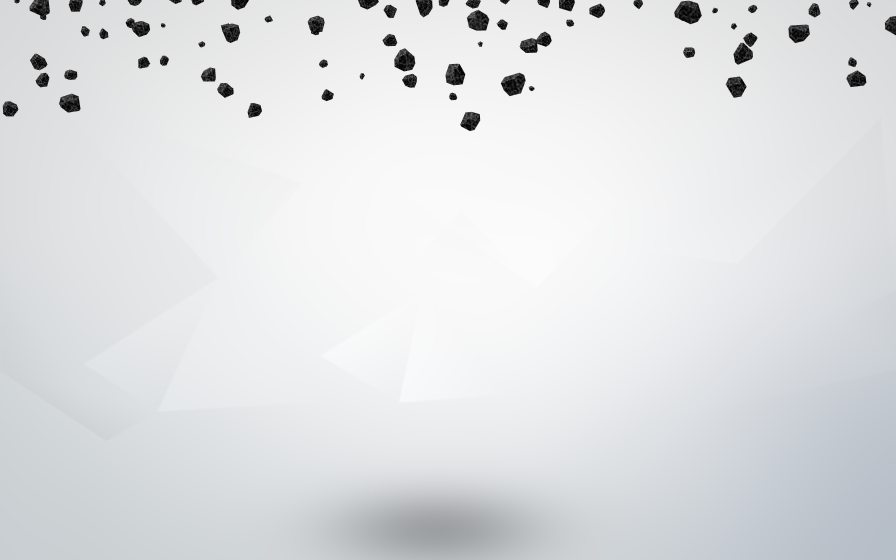
This background is drawn by a WebGL 1 fragment shader. Its source:

```glsl
precision highp float;
uniform vec2 u_resolution;

const vec3 WHITE = vec3(0.978, 0.978, 0.980);
const vec3 EDGE_TOP = vec3(0.835, 0.838, 0.842);
const vec3 EDGE_BOTTOM = vec3(0.785, 0.808, 0.820);
const vec3 CORNER_SHADE = vec3(0.075, 0.067, 0.042);
const vec2 CORNER = vec2(1.6, 0.05);
const vec2 GLOW_CENTER = vec2(0.83, 0.58);
const vec2 GLOW_RADIUS = vec2(1.18, 0.85);
const vec2 SHADOW_CENTER = vec2(0.78, 0.055);
const vec2 SHADOW_RADIUS = vec2(0.185, 0.068);
const float SHADOW_STRENGTH = 0.28;
const vec3 ROCK_DARK = vec3(0.02);
const vec3 ROCK_LIGHT = vec3(0.48);
const float LARGE_FLOOR = 0.775;
const float SMALL_FLOOR = 0.825;
const float RIGHT_RISE = 0.06;
const float TAU = 6.28318;

float hash(vec2 p) {
  vec3 q = fract(vec3(p.xyx) * 0.1031);
  q += dot(q, q.yzx + 33.33);
  return fract((q.x + q.y) * q.z);
}

float cornerSlope(vec2 cell, vec2 offset) {
  float angle = TAU * hash(cell);
  return dot(vec2(cos(angle), sin(angle)), offset);
}

float gradientNoise(vec2 p) {
  vec2 i = floor(p), f = fract(p);
  vec2 u = f * f * f * (f * (f * 6.0 - 15.0) + 10.0);
  vec2 e = vec2(1.0, 0.0);
  return mix(mix(cornerSlope(i, f), cornerSlope(i + e, f - e), u.x),
             mix(cornerSlope(i + e.yx, f - e.yx), cornerSlope(i + 1.0, f - 1.0), u.x), u.y);
}

float cross2(vec2 a, vec2 b) { return a.x * b.y - a.y * b.x; }

// Triangle that is strongest at its apex and fades toward the side b-c
float facet(vec2 p, vec2 apex, vec2 b, vec2 c) {
  float area = cross2(b - apex, c - apex);
  float fade = cross2(b - p, c - p) / area;
  float toAC = cross2(p - apex, c - apex) * sign(area) / length(c - apex);
  float toAB = cross2(b - apex, p - apex) * sign(area) / length(b - apex);
  float soft = 1.5 / u_resolution.y;
  return max(fade, 0.0) * smoothstep(-soft, soft, min(toAC, toAB));
}

float facets(vec2 p) {
  vec2 hub = vec2(0.39, 0.504), leftTip = vec2(0.15, 0.35), lowTip = vec2(0.281, 0.265);
  vec2 leftFoot = vec2(0.19, 0.2125), peak = vec2(0.754, 0.479), keel = vec2(0.7125, 0.281);
  vec2 valley = vec2(0.958, 0.485), rightTip = vec2(1.317, 0.529), rightTop = vec2(1.573, 0.79);
  float s = 0.0;
  // Left side
  s -= 0.018 * facet(p, hub, vec2(0.094, 0.823), leftTip);
  s += 0.030 * facet(p, lowTip, hub, vec2(0.594, 0.283));
  s += 0.025 * facet(p, leftTip, hub, lowTip);
  s -= 0.026 * facet(p, leftFoot, vec2(0.0, 0.3375), lowTip);
  s -= 0.020 * facet(p, vec2(0.0, 0.3375), vec2(0.0, 0.55), leftFoot);
  s -= 0.012 * facet(p, vec2(0.54, 0.673), hub, vec2(0.2, 0.79));
  // Middle
  s += 0.025 * facet(p, vec2(0.573, 0.365), peak, keel);
  s += 0.035 * facet(p, keel, peak, vec2(0.91, 0.296));
  s += 0.010 * facet(p, valley, vec2(1.142, 0.683), vec2(0.667, 0.692));
  s -= 0.010 * facet(p, vec2(0.823, 0.625), vec2(0.73, 0.52), valley);
  // Right side
  s += 0.014 * facet(p, rightTip, rightTop, vec2(1.146, 0.552));
  s -= 0.014 * facet(p, rightTop, rightTip, vec2(1.6, 0.43));
  s -= 0.012 * facet(p, vec2(1.6, 0.34), vec2(1.167, 0.245), vec2(1.6, 0.0));
  s -= 0.014 * facet(p, vec2(1.6, 0.483), vec2(1.5, 0.427), vec2(1.6, 0.36));
  return s;
}

// Convex stone cut by random planes: brightness and coverage
vec2 rock(vec2 q, float radius, vec2 seed) {
  float gap = radius, height = 0.4 * radius, ridge = radius, light = 0.08;
  for (int k = 0; k < 8; k++) {
    vec2 id = seed + float(k) * vec2(7.0, 13.0);
    float angle = TAU * (float(k) + 0.7 * hash(id)) / 8.0;
    vec2 dir = vec2(cos(angle), sin(angle));
    float inside = radius * (0.72 + 0.38 * hash(id + 3.0)) - dot(q, dir);
    float h = inside * (0.5 + hash(id + 5.0));
    gap = min(gap, inside);
    ridge = min(ridge, abs(h - height));
    if (h < height) {
      height = h;
      light = 0.18 * hash(id + 9.0) + 0.35 * max(dot(dir, vec2(-0.5, 0.85)), 0.0);
    }
  }
  light += 0.25 * (1.0 - smoothstep(0.0, 0.08 * radius, ridge));
  light += 0.45 * gradientNoise(q * 4.5 / radius + seed);
  return vec2(clamp(light, 0.0, 1.0), clamp(0.5 + gap * u_resolution.y, 0.0, 1.0));
}

// One jittered grid of stones above a floor that rises to the right
vec3 scatterRocks(vec3 color, vec2 p, float cell, vec2 sizes, float density, float base, float seed) {
  float column = floor(p.x / cell);
  float shift = cell * hash(vec2(column, seed));
  vec2 id = vec2(column, floor((p.y + shift) / cell)) + seed;
  float radius = mix(sizes.x, sizes.y, hash(id + 17.0));
  vec2 jitter = (vec2(hash(id + 31.0), hash(id + 47.0)) - 0.5) * (cell - 2.4 * radius);
  vec2 center = (id - seed + 0.5) * cell - vec2(0.0, shift) + jitter;
  float lowest = base + RIGHT_RISE * smoothstep(0.95, 1.1, center.x);
  float chance = density * (0.6 + 0.4 * smoothstep(lowest, 1.0, center.y));
  if (center.y < lowest || hash(id + 59.0) > chance) return color;
  vec2 stone = rock(p - center, radius, id);
  return mix(color, mix(ROCK_DARK, ROCK_LIGHT, stone.x), stone.y);
}

void main() {
  vec2 p = gl_FragCoord.xy / u_resolution.y;
  // Backdrop glow, cool corner and soft facets
  float falloff = smoothstep(0.08, 1.0, length((p - GLOW_CENTER) / GLOW_RADIUS));
  vec3 color = mix(WHITE, mix(EDGE_BOTTOM, EDGE_TOP, smoothstep(0.2, 0.9, p.y)), falloff);
  color -= CORNER_SHADE * exp(-6.0 * dot(p - CORNER, p - CORNER));
  color += facets(p) + 0.005 * gradientNoise(p * 5.0);
  // Floor shadow
  vec2 s = (p - SHADOW_CENTER) / SHADOW_RADIUS;
  color *= 1.0 - SHADOW_STRENGTH * exp(-dot(s, s));
  // Stones, small behind large
  color = scatterRocks(color, p, 0.055, vec2(0.004, 0.014), 0.68, SMALL_FLOOR, 11.0);
  color = scatterRocks(color, p, 0.098, vec2(0.014, 0.022), 0.72, LARGE_FLOOR, 83.0);
  gl_FragColor = vec4(clamp(color, 0.0, 1.0), 1.0);
}
```
